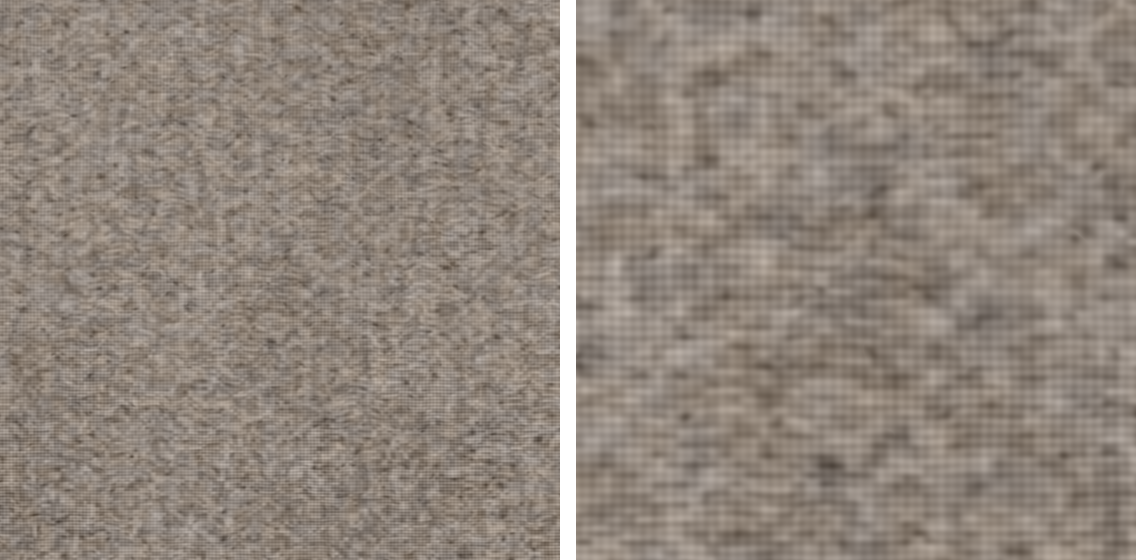
Left, the full canvas; right, a detail of the centre.
Reproduce this texture procedurally as a WebGL 2 fragment shader.

```glsl
#version 300 es
precision highp float;
// Soft taupe knitted cloth: mottled yarn tones from layered value noise,
// a fine grid of rows and columns that crisps up towards the lower edge,
// and small dark flecks scattered one per cell.

uniform vec2 u_resolution;
out vec4 fragColor;

const vec3 YARN = vec3(0.562, 0.520, 0.482);
const vec3 COOL_TINT = vec3(-0.010, 0.0, 0.014);
const vec2 BLOTCH_CELLS = vec2(58.0, 74.0);
const vec2 STITCH_CELLS = vec2(122.0, 168.0);
const float BLOTCH_DEPTH = 0.135;
const float STITCH_DEPTH = 0.165;
const float BROAD_DEPTH = 0.035;
const float COLUMNS = 160.0;
const float ROWS = 186.0;
const float ROW_SPREAD = 18.0;     // rows widen towards the top
const float ROW_DEPTH = 0.022;
const float COLUMN_DEPTH = 0.014;
const float FLECK_CELLS = 42.0;
const float FLECK_SHARE = 0.62;
const float FLECK_DEPTH = 0.15;
const vec2 FLECK_SIZE = vec2(0.0068, 0.0042);
const float TAU = 6.28319;

float hash(vec2 p) {
    return fract(sin(dot(p, vec2(127.1, 311.7))) * 43758.55);
}

float valueNoise(vec2 p) {
    vec2 cell = floor(p);
    vec2 f = fract(p);
    f = f * f * (3.0 - 2.0 * f);
    float low = mix(hash(cell), hash(cell + vec2(1.0, 0.0)), f.x);
    float high = mix(hash(cell + vec2(0.0, 1.0)), hash(cell + 1.0), f.x);
    return mix(low, high, f.y);
}

// Noise centred on zero, with its own seed
float mottle(vec2 p, float seed) {
    return valueNoise(p + seed * 37.3) - 0.5;
}

// A sine thread that fades out where it is too fine to resolve
float thread(float phase, float frequency, float pixel) {
    return sin(phase * TAU) * (1.0 - smoothstep(0.35, 0.5, frequency * pixel));
}

// Soft, slightly tilted dark spots, at most one per cell
float flecks(vec2 uv) {
    vec2 home = floor(uv * FLECK_CELLS);
    float cover = 0.0;
    for (int j = -1; j <= 1; j++) {
        for (int i = -1; i <= 1; i++) {
            vec2 cell = home + vec2(i, j);
            float present = step(hash(cell + 5.7), FLECK_SHARE);
            vec2 centre = cell + vec2(hash(cell + 11.3), hash(cell + 23.9));
            vec2 d = uv - centre / FLECK_CELLS;
            float tilt = (hash(cell + 41.1) - 0.5) * 1.2;
            d = mat2(cos(tilt), -sin(tilt), sin(tilt), cos(tilt)) * d;
            d /= FLECK_SIZE * mix(0.65, 1.25, hash(cell + 53.7));
            float strength = mix(0.35, 1.0, hash(cell + 67.3));
            cover = max(cover, present * strength * exp(-dot(d, d)));
        }
    }
    return cover;
}

void main() {
    vec2 uv = gl_FragCoord.xy / u_resolution;
    vec2 pixel = 1.0 / u_resolution;

    // Gentle warp keeps the yarn off a perfect grid
    vec2 warp = vec2(mottle(uv * 34.0, 1.0), mottle(uv * 34.0, 2.0));
    vec2 cloth = uv + warp * 0.008;
    float crisp = mix(1.45, 0.6, smoothstep(0.0, 0.9, uv.y));

    // Mottled yarn, from wide shading to single stitches
    float tone = BROAD_DEPTH * mottle(uv * 6.0, 3.0);
    tone += BLOTCH_DEPTH * mottle(cloth * BLOTCH_CELLS, 4.0);
    tone += STITCH_DEPTH * mix(0.85, 1.1, crisp - 0.5)
          * mottle(cloth * STITCH_CELLS, 5.0);

    // Rows and columns of the knit
    vec2 knit = uv + warp * 0.0016;
    float rowPhase = ROWS * knit.y - ROW_SPREAD * knit.y * knit.y;
    float rowFrequency = ROWS - 2.0 * ROW_SPREAD * uv.y;
    float patchy = 0.6 + 0.8 * valueNoise(uv * 14.0 + 91.0);
    tone += ROW_DEPTH * crisp * patchy * thread(rowPhase, rowFrequency, pixel.y);
    tone += COLUMN_DEPTH * patchy * thread(COLUMNS * knit.x, COLUMNS, pixel.x);

    // Dark flecks and a faint darkening towards the bottom
    tone -= FLECK_DEPTH * flecks(cloth);
    tone += 0.018 * (smoothstep(0.0, 0.6, uv.y) - 0.6);

    vec3 colour = YARN + tone + COOL_TINT * 2.0 * mottle(uv * 40.0, 6.0);
    fragColor = vec4(clamp(colour, 0.0, 1.0), 1.0);
}
```
